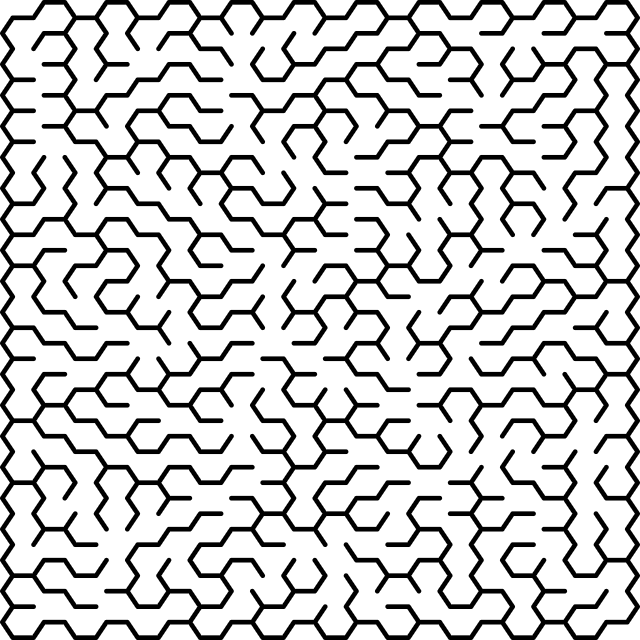
A Shadertoy shader for this pattern:

```glsl
// Black-on-white maze on a 20 x 20 grid of flat-topped hexagons.
// Each cell opens one random wall towards a neighbour of lower potential,
// so passages form trees; the remaining walls are drawn as line segments.

const float GRID = 20.0;                 // cells per side
const vec2 SPAN = vec2(61.0, 41.0);      // maze size in half sides, half heights
const float HALF_LINE = 0.00365;         // half the wall thickness
const vec3 PAPER = vec3(1.0);
const vec3 INK = vec3(0.0);

// Steps (column, half row) to the six neighbours, clockwise from the top.
const vec2 STEPS[6] = vec2[6](
    vec2(0, 2), vec2(1, 1), vec2(1, -1), vec2(0, -2), vec2(-1, -1), vec2(-1, 1));

float hash(vec2 p) {
    return fract(sin(dot(p, vec2(12.9898, 78.233))) * 43758.5);
}

bool isInside(vec2 cell) {
    return cell.x > -0.5 && cell.x < GRID - 0.5
        && cell.y > -0.5 && cell.y < 2.0 * GRID - 0.5;
}

// Distance to a root cell, sheared in waves so that passages wander.
float potential(vec2 cell) {
    vec2 q = vec2(cell.x, 0.5 * cell.y) - vec2(10.3, 8.7);
    q.x += 2.2 * sin(0.8 * q.y + 1.0);
    q.y += 2.2 * sin(0.7 * q.x);
    return length(q);
}

// Direction of the wall a cell opens, or -1 if it opens none.
int exitOf(vec2 cell) {
    int chosen = -1;
    if (!isInside(cell)) return chosen;
    float level = potential(cell);
    float bestScore = -1.0;
    for (int i = 0; i < 6; i++) {
        vec2 next = cell + STEPS[i];
        float score = hash(cell + 7.3 * float(i));
        if (isInside(next) && potential(next) < level && score > bestScore) {
            bestScore = score;
            chosen = i;
        }
    }
    return chosen;
}

// Is there a wall from cell a to its neighbour b, lying in direction dir?
bool hasWall(vec2 a, vec2 b, int exitA, int exitB, int dir) {
    return (isInside(a) || isInside(b)) && exitA != dir && exitB != (dir + 3) % 6;
}

float segmentDistance(vec2 p, vec2 a, vec2 b) {
    vec2 ab = b - a;
    return length(p - a - ab * clamp(dot(p - a, ab) / dot(ab, ab), 0.0, 1.0));
}

vec2 cellCentre(vec2 cell) {
    return vec2(2.0 + 3.0 * cell.x, 1.0 + cell.y);
}

// Nearest cell, from the two interleaved lattices of even and odd columns.
vec2 nearestCell(vec2 g) {
    vec2 even = 2.0 * floor((g - vec2(2, 1)) / vec2(6, 2) + 0.5);
    vec2 odd = 2.0 * floor((g - vec2(5, 2)) / vec2(6, 2) + 0.5) + 1.0;
    vec2 regular = vec2(0.5, 0.866);     // makes the hexagons regular
    return length((g - cellCentre(even)) * regular)
         < length((g - cellCentre(odd)) * regular) ? even : odd;
}

// Corner of a hexagon between directions i and i + 1, from its centre.
vec2 corner(int i) {
    return (STEPS[i % 6] + STEPS[(i + 1) % 6]) * vec2(1.0, 1.0 / 3.0);
}

// Distance to the closest wall, in canvas units.
float mazeDistance(vec2 g, vec2 unit) {
    vec2 cell = nearestCell(g);
    vec2 p = (g - cellCentre(cell)) * unit;
    int ownExit = exitOf(cell);
    int exits[6];
    for (int i = 0; i < 6; i++) exits[i] = exitOf(cell + STEPS[i]);

    float d = 1.0;
    for (int i = 0; i < 6; i++) {
        int j = (i + 1) % 6;
        vec2 sideCell = cell + STEPS[i];
        vec2 nextCell = cell + STEPS[j];
        vec2 tip = corner(i) * unit;
        // Side of this hexagon
        if (hasWall(cell, sideCell, ownExit, exits[i], i))
            d = min(d, segmentDistance(p, corner(i + 5) * unit, tip));
        // Wall running outwards from the corner
        if (hasWall(sideCell, nextCell, exits[i], exits[j], (i + 2) % 6))
            d = min(d, segmentDistance(p, tip, 2.0 * tip));
    }
    return d;
}

void mainImage(out vec4 fragColor, in vec2 fragCoord) {
    vec2 uv = fragCoord / iResolution.xy;
    // Inset by half a line so that the border is drawn in full
    vec2 unit = (1.0 - 2.0 * HALF_LINE) / SPAN;
    float d = mazeDistance((uv - HALF_LINE) / unit, unit);
    float paper = clamp(0.5 + (d - HALF_LINE) * iResolution.y, 0.0, 1.0);
    fragColor = vec4(mix(INK, PAPER, paper), 1.0);
}
```
